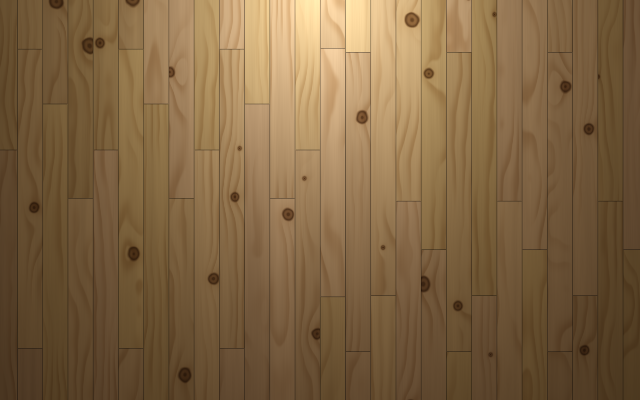
A WebGL 2 fragment shader for this texture:

```glsl
#version 300 es
precision highp float;
// Staggered vertical pine planks with soft grain and knots, lit by a warm lamp at the top.
uniform vec2 u_resolution;
out vec4 fragColor;

float hash(vec2 p) {
  vec3 q = fract(p.xyx * vec3(0.1031, 0.1030, 0.0973));
  q += dot(q, q.yzx + 33.33);
  return fract((q.x + q.y) * q.z);
}

float noise(vec2 p) {
  vec2 i = floor(p), f = fract(p);
  f = f * f * (3.0 - 2.0 * f);
  return mix(mix(hash(i), hash(i + vec2(1, 0)), f.x),
             mix(hash(i + vec2(0, 1)), hash(i + vec2(1, 1)), f.x), f.y);
}

// Distance of the first joint of a column from the top edge.
float jointOffset(int column) {
  if (column == 13) return 0.121;
  vec4 stagger = column < 13 ? vec4(0.375, 0.123, 0.260, 0.496)
                             : vec4(0.503, 0.624, 0.131, 0.739);
  return stagger[column % 4];
}

void main() {
  vec2 p = gl_FragCoord.xy / u_resolution.y;
  float pixel = 1.0 / u_resolution.y;

  // Plank layout: columns of equal width, each cut into long boards.
  float width = 0.06308;
  float across = (p.x - 0.0437) / width + 1.0;
  float column = floor(across);
  float plankLength = column == 13.0 ? 0.621 : 0.748;
  float down = (1.0 - p.y - jointOffset(int(column))) / plankLength;
  vec2 id = vec2(column, floor(down)) + 7.0;
  vec2 q = vec2(fract(across) * width, fract(down) * plankLength);
  vec2 seed = 91.0 * vec2(hash(id), hash(id + 40.0));

  // Knots: one large and one pin knot per board, each present by chance.
  float bend = 0.0, knot = 0.0, rim = 0.0, halo = 0.0;
  for (int i = 0; i < 2; i++) {
    vec2 key = id * 3.7 + float(i) * 17.3;
    if (hash(key) > (i == 0 ? 0.42 : 0.18)) continue;
    float radius = i == 0 ? mix(0.011, 0.019, hash(key + 5.1)) : 0.005;
    vec2 centre = vec2(hash(key + 9.2) * width,
                       mix(0.05, 0.95, hash(key + 13.4)) * plankLength);
    vec2 toKnot = q - centre;
    float d = length(toKnot * vec2(1.0, 0.92));
    d += radius * 0.2 * (noise(toKnot * 80.0 + seed) - 0.5);
    float inside = 1.0 - smoothstep(radius - 0.003, radius + 0.001 + pixel, d);
    knot = max(knot, inside);
    rim += inside * (smoothstep(0.5, 0.85, d / radius) + 1.0 - smoothstep(0.1, 0.4, d / radius));
    bend += radius * 70.0 * exp(-dot(toKnot * vec2(1.0, 0.5), toKnot) / (radius * radius * 6.0));
    halo += exp(-d * d / (radius * radius * 2.5));
  }

  // Growth rings: sparse contours of a stretched, warped field, bent around the knots.
  float figure = hash(id + 21.0);
  float field = q.x * mix(55.0, 12.0, figure) + bend
              + mix(1.2, 3.0, figure) * noise(q * vec2(20.0, 6.0) + seed)
              + 0.22 * noise(q * vec2(50.0, 22.0) + seed);
  float phase = fract(field);
  float ring = smoothstep(0.1, 0.8, phase) * (1.0 - smoothstep(0.82, 1.0, phase));
  ring *= ring * smoothstep(0.15, 0.8, noise(q * vec2(28.0, 5.0) + seed + 11.0));
  float fibre = noise(q * vec2(420.0, 14.0) + seed) - 0.5;
  float streak = noise(q * vec2(80.0, 3.0) + seed) - 0.5;

  // Lamp light fading from the top centre.
  vec2 fromLamp = (p - vec2(0.8, 1.03)) * vec2(1.12, 0.9);
  float light = 0.21 + 0.86 * exp(-1.72 * pow(length(fromLamp), 1.15));
  light *= 0.97 + 0.09 * hash(id + 3.0) + 0.025 * fibre + 0.05 * streak;
  vec3 colour = vec3(1.0, 0.87, 0.645) * pow(vec3(light), vec3(1.0, 1.13, 1.313));

  // Board tint from pinkish to honey, then rings and knots.
  colour *= mix(vec3(1.0, 0.98, 1.05), vec3(1.0, 1.0, 0.94), hash(id + 30.0));
  colour *= mix(vec3(1.0), vec3(0.88, 0.82, 0.74), ring * 0.85);
  colour *= mix(vec3(1.0), vec3(0.88, 0.81, 0.71), min(halo, 1.0) * 0.5);
  colour *= mix(vec3(1.0), vec3(0.72, 0.63, 0.54) - 0.2 * rim, knot);

  // Hairline seams along the sides and ends, weighted by pixel coverage.
  vec2 edge = min(q, vec2(width, plankLength) - q);
  vec2 seam = clamp((0.0008 - edge) / pixel + 0.5, 0.0, 1.0);
  colour *= 1.0 - 0.45 * max(seam.x, seam.y);

  fragColor = vec4(clamp(colour, 0.0, 1.0), 1.0);
}
```
